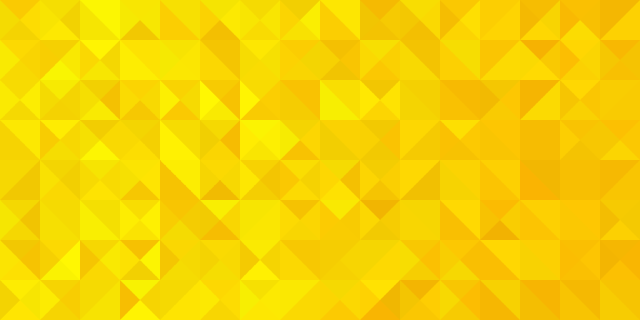
Reproduce this background procedurally as a Shadertoy shader.

```glsl
// Yellow mosaic: a grid of squares, each cut by both diagonals into four triangles.
// Every triangle takes one flat shade from a hash, over a slow drift that
// runs from bright lemon on the left to amber at the lower right.

#define COLUMNS 16.0
#define ROWS 8.0
#define CONTRAST 0.46     // spread of shades between triangles
#define PAIRED 0.28       // share of cells cut by one diagonal only
#define LEFT_TONE 0.56    // mean tone of the bright side
#define RIGHT_TONE 0.30   // mean tone of the amber side
#define DRIFT 0.22        // strength of the soft light patches
#define SAMPLES 3         // antialiasing samples per axis

float hash(vec3 p) {
    p = fract(p * vec3(0.1031, 0.1030, 0.0973));
    p += dot(p, p.yzx + 33.33);
    return fract((p.x + p.y) * p.z);
}

// Smooth value noise for the light patches
float noise(vec2 p) {
    vec2 i = floor(p), f = fract(p);
    f = f * f * (3.0 - 2.0 * f);
    float low = mix(hash(vec3(i, 9.0)), hash(vec3(i + vec2(1, 0), 9.0)), f.x);
    float high = mix(hash(vec3(i + vec2(0, 1), 9.0)), hash(vec3(i + 1.0, 9.0)), f.x);
    return mix(low, high, f.y);
}

// Tone 0 is deep amber, tone 1 is lemon; tint shifts mustard towards orange
vec3 yellowShade(float tone, float tint) {
    float red = 0.95 + 0.04 * tone + 0.04 * (tint - 0.5);
    float green = mix(0.70, 0.97, tone);
    return vec3(min(red, 1.0), green, 0.008);
}

vec3 mosaic(vec2 uv) {
    vec2 grid = uv * vec2(COLUMNS, ROWS);
    vec2 cell = floor(grid);
    vec2 p = fract(grid) - 0.5;

    // Which side of each diagonal the point lies on
    float rising = step(p.x, p.y);
    float falling = step(0.0, p.x + p.y);
    float facet = rising + 2.0 * falling;

    // Some cells join their triangles into two halves
    float cut = hash(vec3(cell, 21.0));
    if (cut < PAIRED) facet = cut < 0.5 * PAIRED ? rising : 2.0 * falling;

    // Slow drift across the canvas, constant within a cell
    vec2 centre = (cell + 0.5) / vec2(COLUMNS, ROWS);
    float side = smoothstep(0.42, 0.88, centre.x - 0.22 * (centre.y - 0.5));
    float tone = mix(LEFT_TONE, RIGHT_TONE, side);
    tone += DRIFT * (noise(cell * 0.4 + 5.0) - 0.5);

    // Triangular distribution: most shades are moderate, few are extreme
    float spread = hash(vec3(cell, facet + 1.0)) + hash(vec3(cell, facet + 41.0)) - 1.0;
    tone += CONTRAST * spread * mix(1.0, 0.85, side);

    float tint = hash(vec3(cell, facet + 71.0)) + 0.35 * side;
    return yellowShade(clamp(tone, 0.0, 1.0), tint);
}

void mainImage(out vec4 fragColor, in vec2 fragCoord) {
    // Average a small sample grid to smooth the edges
    vec3 color = vec3(0.0);
    for (int y = 0; y < SAMPLES; y++) {
        for (int x = 0; x < SAMPLES; x++) {
            vec2 offset = (vec2(x, y) + 0.5) / float(SAMPLES) - 0.5;
            color += mosaic((fragCoord + offset) / iResolution.xy);
        }
    }
    fragColor = vec4(color / float(SAMPLES * SAMPLES), 1.0);
}
```
